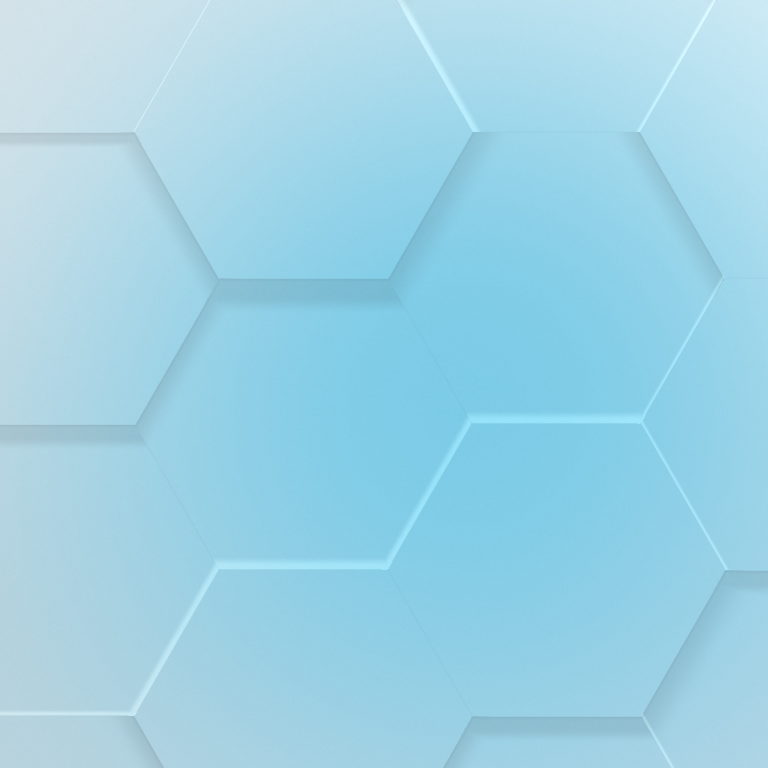
This background is drawn by a three.js fragment shader. Its source:

```glsl
// Pale blue wall of flat-topped hexagonal tiles set at different heights.
// Each tile is shaded from its six neighbours: a higher one above drops a
// soft shadow, a higher one below shows a bright bevel, level ones a seam.
varying vec2 vUv;

// Grid: circumradius, inradius and the centre of the lower left tile
const float RADIUS = 0.2195;
const float INRADIUS = 0.1901;
const vec2 GRID_ORIGIN = vec2(0.0660, -0.1225);

// Tile heights, one grid column per line, from the bottom up
const mat4 LIFT = mat4(
  1.0, 0.0, 1.0, 1.5,
  2.0, 0.0, 2.0, 2.0,
  1.0, 2.0, 0.0, 0.0,
  0.0, 1.0, 1.1, 1.1);

// Colour field: deep centre fading to four corner tints
const vec3 DEEP = vec3(0.490, 0.798, 0.905);
const vec3 TOP_LEFT = vec3(0.825, 0.885, 0.912);
const vec3 TOP_RIGHT = vec3(0.835, 0.930, 0.965);
const vec3 LOW_LEFT = vec3(0.720, 0.825, 0.867);
const vec3 LOW_RIGHT = vec3(0.715, 0.840, 0.898);
const vec2 DEEP_CENTRE = vec2(0.61, 0.48);
const float FADE_START = 0.05;
const float FADE_END = 0.80;

// Relief
const vec3 GLOW = vec3(0.100, 0.088, 0.072);
const float GLOW_WIDTH = 0.009;
const float SHADOW_WIDTH = 0.055;
const float SHADOW_DEPTH = 0.085;
const float CONTACT_WIDTH = 0.006;
const float CONTACT_DEPTH = 0.045;
const float SEAM_WIDTH = 0.0022;
const float SEAM_DEPTH = 0.022;
const float EDGE_SOFTNESS = 0.002;
const float GRAIN_CELLS = 512.0;
const float GRAIN_DEPTH = 0.007;

float hash(vec2 p) {
  vec3 q = fract(p.xyx * 0.1031);
  q += dot(q, q.yzx + 33.33);
  return fract((q.x + q.y) * q.z);
}

// Centre of the tile holding p, from two interleaved rectangular lattices
vec2 tileCentre(vec2 p) {
  vec2 halfStep = vec2(1.5 * RADIUS, INRADIUS);
  vec2 period = 2.0 * halfStep;
  vec2 q = p - GRID_ORIGIN;
  vec2 a = floor(q / period + 0.5) * period;
  vec2 b = floor((q - halfStep) / period + 0.5) * period + halfStep;
  vec2 da = q - a;
  vec2 db = q - b;
  return GRID_ORIGIN + (dot(da, da) < dot(db, db) ? a : b);
}

// Height of the tile at a given centre; zero outside the grid
float tileLift(vec2 centre) {
  vec2 q = (centre - GRID_ORIGIN) / vec2(1.5 * RADIUS, 2.0 * INRADIUS);
  float col = floor(q.x + 0.5);
  float row = floor(q.y - 0.5 * mod(col, 2.0) + 0.5);
  vec4 index = vec4(0.0, 1.0, 2.0, 3.0);
  vec4 colMask = vec4(lessThan(abs(index - col), vec4(0.5)));
  vec4 rowMask = vec4(lessThan(abs(index - row), vec4(0.5)));
  return dot(LIFT * colMask, rowMask);
}

vec3 colourField(vec2 p) {
  vec3 low = mix(LOW_LEFT, LOW_RIGHT, p.x);
  vec3 top = mix(TOP_LEFT, TOP_RIGHT, p.x);
  vec3 pale = mix(low, top, smoothstep(0.1, 0.9, p.y));
  float d = length(p - DEEP_CENTRE);
  return mix(DEEP, pale, smoothstep(FADE_START, FADE_END, d));
}

void main() {
  vec2 centre = tileCentre(vUv);
  vec2 local = vUv - centre;
  float lift = tileLift(centre);
  float shade = 0.0;
  float glow = 0.0;

  // Relief from the six neighbours
  for (int i = 0; i < 6; i++) {
    float angle = radians(30.0 + 60.0 * float(i));
    vec2 normal = vec2(cos(angle), sin(angle));
    float edge = max(INRADIUS - dot(local, normal), 0.0);
    float rise = tileLift(centre + 2.0 * INRADIUS * normal) - lift;
    float flatEdge = step(abs(normal.x), 0.5);
    float rim = smoothstep(0.0, EDGE_SOFTNESS, edge);

    if (rise > 0.2 && normal.y > 0.0) {
      // Flat edges drop a defined band, slanted ones a gradual fade
      float width = SHADOW_WIDTH * (1.0 - exp(-rise));
      float band = 1.0 - smoothstep(0.5 * flatEdge * width, width, edge);
      float contact = 1.0 - smoothstep(0.0, CONTACT_WIDTH, edge);
      shade = max(shade, rim * (SHADOW_DEPTH * band + CONTACT_DEPTH * contact));
    } else if (rise > 0.2) {
      float width = GLOW_WIDTH * rise * mix(0.7, 1.0, flatEdge);
      glow = max(glow, rim * (1.0 - smoothstep(0.3 * width, width, edge)));
    } else if (abs(rise) <= 0.2) {
      shade = max(shade, SEAM_DEPTH * (1.0 - smoothstep(0.0, SEAM_WIDTH, edge)));
    }
  }

  vec3 colour = colourField(vUv) * (1.0 - shade) + GLOW * glow;
  colour += GRAIN_DEPTH * (hash(floor(vUv * GRAIN_CELLS)) - 0.5);
  gl_FragColor = vec4(colour, 1.0);
}
```
